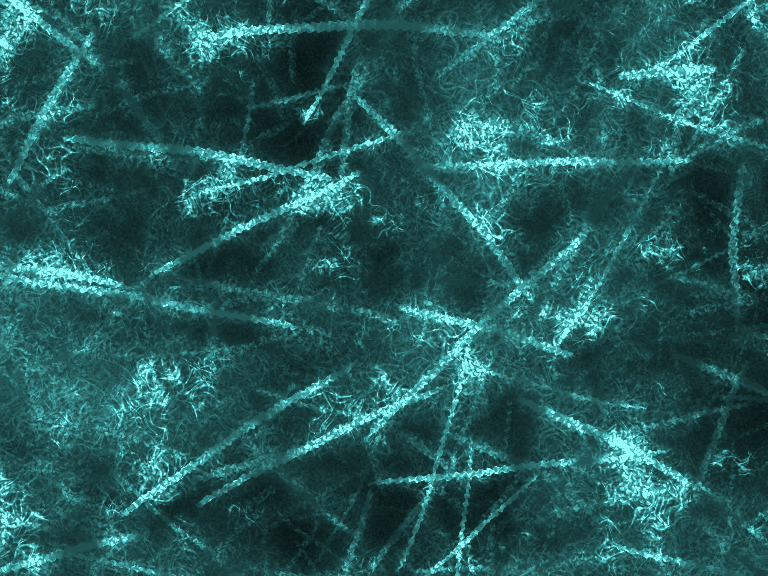
Write a Shadertoy shader that draws this texture.

```glsl
vec3 hash3(vec2 p) {
    vec3 q = fract(vec3(p.xyx) * vec3(.1031, .1030, .0973));
    q += dot(q, q.yxz + 33.33);
    return fract((q.xxy + q.yzz) * q.zyx);
}

mat2 turnBy(float a) {
    return mat2(cos(a), -sin(a), sin(a), cos(a));
}

// Layered sines, each octave bent by the one before
float clouds(vec2 p) {
    float sum = 0., weight = .5;
    for (int i = 0; i < 5; i++) {
        p = turnBy(1.1) * p * 1.7 + .7 * sin(p.yx) + 2.3;
        sum += weight * sin(p.x) * cos(p.y);
        weight *= .7;
    }
    return sum;
}

// Cellular noise: nearest distance, gap to the second, random value of the cell
vec3 cellular(vec2 p) {
    vec2 id = floor(p), nearest = vec2(9.);
    float value = 0.;
    for (int j = -1; j <= 1; j++)
    for (int i = -1; i <= 1; i++) {
        vec2 cell = id + vec2(i, j);
        vec3 h = hash3(cell);
        float d = length(cell + h.xy - p);
        if (d < nearest.x) value = h.z;
        nearest = d < nearest.x ? vec2(d, nearest.x) : vec2(nearest.x, min(d, nearest.y));
    }
    return vec3(nearest.x, nearest.y - nearest.x, value);
}

// One bent strand per cell: x is its body, y the glow around it
vec2 strands(vec2 p, float scale, float width, float bend, float spread, float seed) {
    p *= scale;
    vec2 id = floor(p), best = vec2(0.);
    for (int j = -2; j <= 2; j++)
    for (int i = -2; i <= 2; i++) {
        vec2 cell = id + vec2(i, j);
        vec3 place = hash3(cell + seed), kind = hash3(cell + seed + 57.);
        vec2 q = turnBy(spread * (place.z - .5) + .3) * (p - cell - place.xy);
        float along = q.x / (.4 + 1.1 * kind.x);
        q.y += bend * (kind.y - .5) * q.x * q.x + .06 * bend * sin(q.x * 5. + 6. * kind.z);
        float d = abs(q.y) - width * (.4 + 1.2 * kind.y) * (1. - .4 * min(along * along, 1.));
        float light = (1. - smoothstep(.8, 1., abs(along))) * (.25 + .75 * kind.z);
        float soft = .0022 * scale;
        best = max(best, light * vec2(1. - smoothstep(-.6 * soft, soft, d),
                                      exp(-55. * max(d, 0.) / scale)));
    }
    return best;
}

void mainImage(out vec4 fragColor, in vec2 fragCoord) {
    vec2 p = fragCoord / iResolution.y;
    float cloud = clouds(p * 3.);
    float growth = clouds(p * 7. + 9.);
    float patchy = clouds(p * 19. + 4.);

    // Ragged outlines
    vec2 ragged = p + .0017 * sin(p.yx * 390. + 3. * sin(p * 170.));
    vec2 curled = p + .006 * sin(p.yx * 90. + 2. * sin(p * 53.));

    // Stems at three depths
    vec2 deep = strands(ragged, 11., .05, .25, 3.1, 11.);
    vec2 middle = strands(ragged, 7.5, .034, .2, 2.6, 83.);
    vec2 front = strands(ragged, 4.8, .025, .14, 2.3, 147.);

    // Fine hairs and curly threads
    float hair = strands(curled, 26., .028, .9, 6.3, 29.).x;
    hair = max(hair, strands(curled, 48., .045, .9, 6.3, 61.).x);
    float net = 1. - smoothstep(.03, .3, cellular(curled * 62.).y);

    // Pale crust in small grains of uneven brightness
    vec3 cell = cellular(ragged * 165.);
    float grain = (1. - smoothstep(.2, .75, cell.x)) * (.25 + .95 * cell.z);
    float fleck = hash3(floor(p * 330.)).x - .5;

    // Murky ground with dark hollows
    float shade = .2 + .1 * cloud + .045 * growth + .05 * fleck;
    shade = mix(shade, .2 + .2 * grain + .07 * cloud, .75 * deep.x);

    // Fuzz gathers in clumps and round the stems
    float halo = max(front.y, .7 * middle.y);
    float fuzz = clamp(.33 + .5 * cloud + .45 * growth + .45 * patchy + .65 * halo, .03, 1.4);
    shade += fuzz * (.25 * hair + .1 * net + .14 * grain) + .07 * halo;

    // Unevenly encrusted stems over the fuzz
    float crust = smoothstep(-.8, .6, growth + .8 * patchy);
    float edge = smoothstep(.1, .5, front.x);
    shade = mix(shade, .24 + (.14 + .5 * grain) * crust, min(1.3 * middle.x, .85));
    shade = mix(shade, .27 + (.25 + .65 * grain) * crust + .1 * front.x, .9 * edge);

    // Bright feathery tufts
    float tuft = smoothstep(.45, .95, growth + .45 * patchy + .3 * hair + .15 * net);
    shade += tuft * (.12 + .38 * grain + .16 * hair);

    // Teal water tint, paler in the highlights
    shade = clamp(shade, .05, .98);
    vec3 teal = shade * vec3(.4, 1., 1.);
    teal.r += .2 * smoothstep(.78, 1., shade);
    fragColor = vec4(teal, 1.);
}
```
